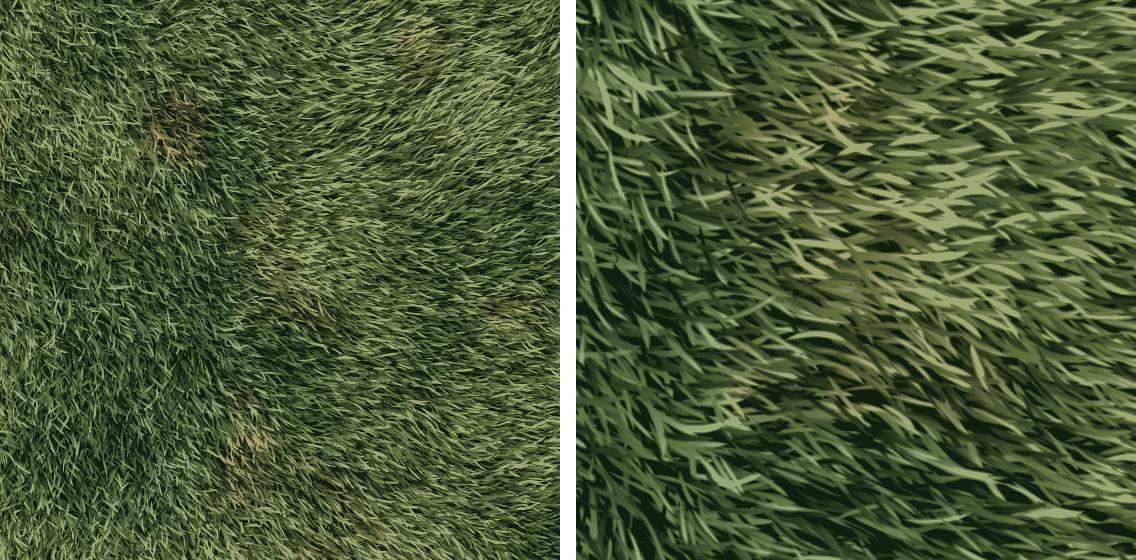
Left: the whole. Right: its middle third, enlarged.
A three.js fragment shader for this texture:

```glsl
// Dense wind-swept lawn: layered, fine grass blades with dark gaps and dry patches.
varying vec2 vUv;

const int LAYERS = 15;            // sheets of blades, deep to top
const float GRID = 41.0;          // blade cells across the canvas
const float BLADE_WIDTH = 0.068;  // half width, in cells
const float SOFTNESS = 0.05;      // edge blur, in cells
const float BEND = 0.4;           // curve of the blades
const float TUFT_SCALE = 9.0;     // clumps that lean together
const float TUFT_LEAN = 0.9;      // radians
const float CONTRAST = 1.5;
const float BRIGHTNESS = 0.5;
const float CLUMP_SCALE = 24.0;   // small tufts and hollows
const float CLUMP_DEPTH = 0.24;
const float PATCH_SCALE = 5.0;    // broad light and dark areas
const float PATCH_DEPTH = 0.46;
const float DRY_SCALE = 6.5;

const vec3 GAP    = vec3(0.06, 0.12, 0.06);
const vec3 SHADE  = vec3(0.17, 0.23, 0.11);
const vec3 BODY   = vec3(0.27, 0.34, 0.19);
const vec3 FRESH  = vec3(0.38, 0.45, 0.23);
const vec3 PALE   = vec3(0.43, 0.49, 0.32);
const vec3 SUNLIT = vec3(0.61, 0.67, 0.45);
const vec3 DRY_TINT  = vec3(1.16, 0.97, 1.00);
const vec3 COOL_TINT = vec3(0.88, 1.00, 1.10);

float hash(vec2 p) {
  return fract(sin(dot(p, vec2(127.1, 311.7))) * 43758.5453);
}

vec2 hash2(vec2 p) {
  return vec2(hash(p), hash(p + 57.3));
}

float noise(vec2 p) {
  vec2 cell = floor(p);
  vec2 f = fract(p);
  f = f * f * (3.0 - 2.0 * f);
  float low = mix(hash(cell), hash(cell + vec2(1.0, 0.0)), f.x);
  float high = mix(hash(cell + vec2(0.0, 1.0)), hash(cell + 1.0), f.x);
  return mix(low, high, f.y);
}

float fbm(vec2 p) {
  return 0.55 * noise(p) + 0.3 * noise(p * 2.1 + 7.7) + 0.15 * noise(p * 4.3 + 3.1);
}

// Lean of the grass: steep at the left, swept flat toward the right
float leanAngle(vec2 uv) {
  float sweep = mix(-1.15, 0.0, smoothstep(0.0, 0.9, uv.x));
  float tuft = noise(uv * TUFT_SCALE + 11.0) - 0.5;
  return sweep + 0.9 * (uv.y - 0.5) + TUFT_LEAN * tuft;
}

// Coverage in x, position along the blade (-1 to 1) in y
vec2 blade(vec2 p, float angle, float halfLength, float width, float bend) {
  float c = cos(angle);
  float s = sin(angle);
  vec2 q = vec2(c * p.x + s * p.y, c * p.y - s * p.x);
  float along = q.x / halfLength;
  float taper = 1.0 - along * along * along * along;
  float edge = abs(q.y + bend * (q.x * q.x - 0.2)) - width * taper;
  return vec2(1.0 - smoothstep(-SOFTNESS, SOFTNESS, edge), clamp(along, -1.0, 1.0));
}

// Lay one sheet of blades over the tone below
float addLayer(float tone, vec2 uv, float layer, float lean, float spread) {
  vec2 p = uv * GRID + layer * vec2(0.37, 0.71);
  vec2 home = floor(p);
  float depth = layer / float(LAYERS - 1);
  for (int j = -1; j <= 1; j++) {
    for (int i = -1; i <= 1; i++) {
      vec2 cell = home + vec2(float(i), float(j));
      vec2 seed = cell + layer * vec2(17.3, 41.9);
      vec2 root = cell + hash2(seed);
      vec2 look = hash2(seed + 131.7);
      float turn = (look.x + fract(look.y * 7.0) - 1.0) * spread;
      float halfLength = mix(0.45, 0.85, fract(look.x * 13.0));
      float width = BLADE_WIDTH * mix(0.65, 1.25, fract(look.y * 19.0));
      float bend = BEND * (fract(look.x * 29.0) - 0.5);
      vec2 leaf = blade(p - root, lean + turn, halfLength, width, bend);
      float leafTone = 0.06 + 0.72 * look.y + 0.25 * depth + 0.1 * leaf.y;
      tone = mix(tone, leafTone, leaf.x);
    }
  }
  return tone;
}

vec3 grassColor(float tone) {
  vec3 color = mix(GAP, SHADE, smoothstep(0.04, 0.23, tone));
  color = mix(color, BODY, smoothstep(0.23, 0.46, tone));
  color = mix(color, FRESH, smoothstep(0.46, 0.66, tone));
  color = mix(color, PALE, smoothstep(0.66, 0.80, tone));
  return mix(color, SUNLIT, smoothstep(0.80, 0.97, tone));
}

void main() {
  float lean = leanAngle(vUv);
  float spread = mix(1.3, 0.65, smoothstep(0.1, 0.7, vUv.x));

  // Shadowed ground, then blades from deep to top
  float tone = 0.04 + 0.2 * noise(vUv * 110.0);
  for (int k = 0; k < LAYERS; k++) {
    tone = addLayer(tone, vUv, float(k), lean, spread);
  }

  // Tufts and broad light, with a darker hollow at the lower left
  float hollow = 1.0 - smoothstep(0.05, 0.45, length(vUv - vec2(0.2, 0.27)));
  float light = fbm(vUv * PATCH_SCALE + 2.0) - 0.5;
  float clump = noise(vUv * CLUMP_SCALE + 5.0) - 0.5;
  tone = BRIGHTNESS + CONTRAST * (tone - 0.53);
  tone += PATCH_DEPTH * light + CLUMP_DEPTH * clump - 0.1 * hollow;
  vec3 color = grassColor(clamp(tone, 0.0, 1.0));

  // Dry earth showing through, cool tint in shadow
  float dry = smoothstep(0.58, 0.84, fbm(vUv * DRY_SCALE + 23.0));
  float cool = clamp(0.5 * hollow - 1.2 * light, 0.0, 1.0) * (1.0 - dry);
  color *= mix(vec3(1.0), DRY_TINT, dry);
  color *= mix(vec3(1.0), COOL_TINT, cool);
  gl_FragColor = vec4(color, 1.0);
}
```
